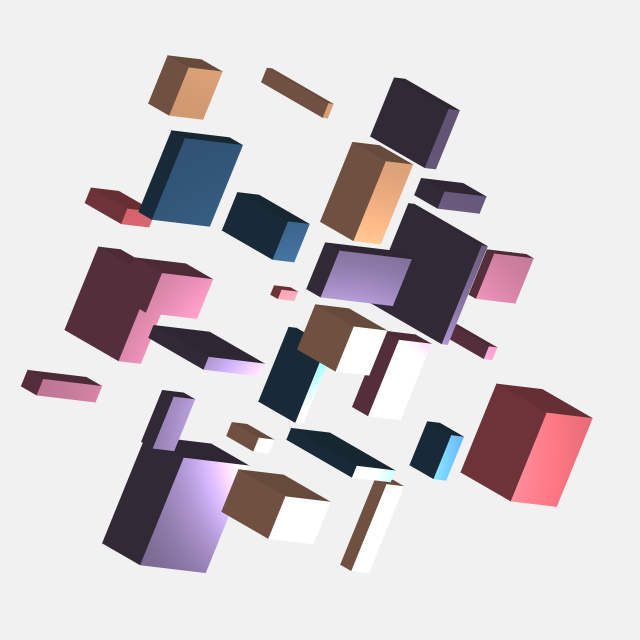
Give the GLSL for this background, as a Shadertoy shader.

```glsl
// Scattered solid boxes in parallel projection on a pale ground.
// A wrapped golden-angle spiral places them; each box is a hexagonal outline
// split into left, top and front faces, the front lit by a nearby glow.

#define BOX_COUNT 28
#define CLUSTER_CENTRE vec2(0.47, 0.50)
#define CLUSTER_RADIUS 0.40
#define JITTER 0.07
#define MIN_SIZE vec3(0.006, 0.005, 0.012)
#define MAX_SIZE vec3(0.100, 0.170, 0.125)
#define GLOW_CENTRE vec2(0.52, 0.30)
#define GLOW_REACH 0.10
#define GLOW_GAIN 10.0
#define GROUND vec3(0.945)

// Screen directions of the box edges: across, down and towards the viewer
const vec2 ACROSS = vec2(0.993, -0.119);
const vec2 DOWN = vec2(-0.376, -0.927);
const vec2 FORTH = vec2(0.866, -0.500);

float cross2(vec2 a, vec2 b) { return a.x * b.y - a.y * b.x; }

// Shortest offset on the repeating canvas
vec2 wrapOffset(vec2 d) { return fract(d + 0.5) - 0.5; }

vec2 hash2(float n) {
    vec2 h = fract(vec2(n + 1.0) * vec2(0.1031, 0.1137));
    h += dot(h, h.yx + 33.33);
    return fract((h.x + h.y) * h * 7.31);
}

// Distance inside the slab parallel to one edge direction
float slab(vec2 q, vec2 dir, vec2 e1, vec2 e2) {
    return 0.5 * (abs(cross2(e1, dir)) + abs(cross2(e2, dir))) - abs(cross2(q, dir));
}

// Distance inside the corner spanned by two directions
float wedge(vec2 k, vec2 a, vec2 b) {
    float turn = sign(cross2(a, b));
    return turn * min(cross2(k, b), -cross2(k, a));
}

// Turn-independent form of the corner test
float corner(vec2 k, vec2 a, vec2 b) {
    float turn = sign(cross2(a, b));
    return min(turn * cross2(k, b), turn * cross2(a, k));
}

float coverage(float d) { return clamp(d * iResolution.y + 0.5, 0.0, 1.0); }

// Shaded and lit colours of each material
void pickMaterial(float pick, bool nearGlow, out vec3 shade, out vec3 lit) {
    if (pick < 0.40 && !nearGlow) {         // violet
        shade = vec3(0.195, 0.160, 0.212); lit = vec3(0.36, 0.31, 0.43);
    } else if (pick < 0.55) {               // brown
        shade = vec3(0.435, 0.314, 0.255); lit = vec3(0.78, 0.57, 0.42);
    } else if (pick < 0.70) {               // blue
        shade = vec3(0.095, 0.165, 0.215); lit = vec3(0.18, 0.31, 0.43);
    } else if (pick < 0.87) {               // red
        shade = vec3(0.430, 0.200, 0.220); lit = vec3(0.77, 0.36, 0.40);
    } else {                                // rose
        shade = vec3(0.330, 0.185, 0.230); lit = vec3(0.68, 0.42, 0.53);
    }
}

void mainImage(out vec4 fragColor, in vec2 fragCoord) {
    vec2 p = fragCoord / iResolution.xy;
    float glowDist = length(wrapOffset(p - GLOW_CENTRE));
    float light = 1.0 + GLOW_GAIN * exp(-glowDist / GLOW_REACH);
    vec3 color = GROUND;

    // Outer boxes first, so the dense middle lies on top
    for (int i = BOX_COUNT - 1; i >= 0; i--) {
        float n = float(i);
        float angle = 2.39996 * n;
        float radius = CLUSTER_RADIUS * pow((n + 0.5) / float(BOX_COUNT), 0.6);
        vec2 centre = CLUSTER_CENTRE + radius * vec2(cos(angle), sin(angle));
        centre += JITTER * (hash2(n) - 0.5);

        // Evenly spread materials and sizes
        float pick = fract(0.7549 * n + 0.1);
        bool nearGlow = length(wrapOffset(centre - GLOW_CENTRE)) < 0.2;
        vec3 shade, lit;
        pickMaterial(pick, nearGlow, shade, lit);
        vec3 spread = fract(n * vec3(0.8192, 0.6711, 0.5497) + 0.5);
        vec3 size = mix(MIN_SIZE, MAX_SIZE, pow(spread, vec3(1.3, 1.5, 1.3)));
        size *= pick < 0.40 ? 1.2 : 0.95;

        vec2 u = size.x * ACROSS, v = size.y * DOWN, w = size.z * FORTH;
        vec2 q = wrapOffset(p - centre);

        // Outline, then faces meeting at the inner corner
        float outline = min(slab(q, ACROSS, v, w), min(slab(q, DOWN, u, w), slab(q, FORTH, u, v)));
        vec2 k = q - 0.5 * (w - u - v);
        vec3 face = mix(shade, shade * 0.92, coverage(corner(k, ACROSS, -FORTH)));
        face = mix(face, min(lit * light, 1.0), coverage(corner(k, ACROSS, DOWN)));
        color = mix(color, face, coverage(outline));
    }
    fragColor = vec4(color, 1.0);
}
```
